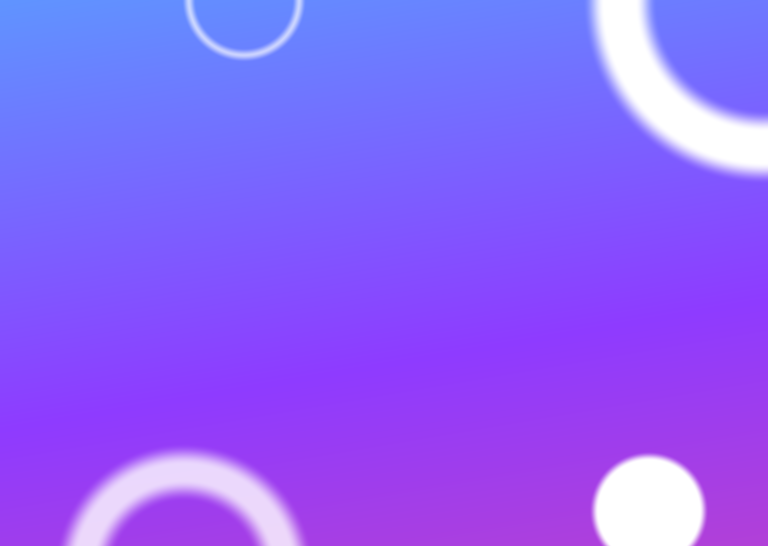
Give the GLSL for this background, as a Shadertoy shader.

```glsl
// A tilted three-stop gradient from sky blue through violet to magenta,
// overlaid with soft white rings and one disc cut off by the canvas edges.
// Shapes are circle distance functions whose edges fade over a set blur.

// Gradient stops, and the unit direction it runs in (y up)
const vec3 SKY_BLUE = vec3(0.375, 0.580, 1.000);
const vec3 VIOLET   = vec3(0.557, 0.231, 1.000);
const vec3 MAGENTA  = vec3(0.695, 0.250, 0.845);
const vec2 GRADIENT_DIR = vec2(0.167, -0.986);
const float VIOLET_AT  = 0.777;
const float MAGENTA_AT = 1.220;

// Shapes: centre.xy, radius, half of the stroke width (canvas heights)
const vec3 WHITE = vec3(1.0);
const vec4 THIN_RING  = vec4(0.447,  1.000, 0.1010, 0.0062);
const vec4 LARGE_RING = vec4(1.401,  0.996, 0.2655, 0.0480);
const vec4 PALE_RING  = vec4(0.337, -0.050, 0.1850, 0.0335);
const vec3 DISC       = vec3(1.1886, 0.064, 0.1010);

// Edge blur and opacity
const float THIN_BLUR  = 0.0070;
const float LARGE_BLUR = 0.0200;
const float PALE_BLUR  = 0.0200;
const float DISC_BLUR  = 0.0085;
const float THIN_OPACITY = 0.66;
const float PALE_OPACITY = 0.80;

// Coverage of a signed distance, fading evenly on both sides of the edge
float softFill(float dist, float blur) {
    float fade = max(blur, 0.75 / iResolution.y);
    return 1.0 - smoothstep(-fade, fade, dist);
}

float ringDistance(vec2 p, vec4 ring) {
    return abs(length(p - ring.xy) - ring.z) - ring.w;
}

float discDistance(vec2 p, vec3 disc) {
    return length(p - disc.xy) - disc.z;
}

// Distance along the gradient is measured from the upper left corner
vec3 backdrop(vec2 p) {
    float t = dot(p - vec2(0.0, 1.0), GRADIENT_DIR);
    vec3 upper = mix(SKY_BLUE, VIOLET, clamp(t / VIOLET_AT, 0.0, 1.0));
    float lower = clamp((t - VIOLET_AT) / (MAGENTA_AT - VIOLET_AT), 0.0, 1.0);
    return mix(upper, MAGENTA, lower);
}

void mainImage(out vec4 fragColor, in vec2 fragCoord) {
    vec2 p = fragCoord / iResolution.y;
    vec3 color = backdrop(p);

    // Translucent rings
    color = mix(color, WHITE, THIN_OPACITY * softFill(ringDistance(p, THIN_RING), THIN_BLUR));
    color = mix(color, WHITE, PALE_OPACITY * softFill(ringDistance(p, PALE_RING), PALE_BLUR));

    // Solid white shapes
    color = mix(color, WHITE, softFill(ringDistance(p, LARGE_RING), LARGE_BLUR));
    color = mix(color, WHITE, softFill(discDistance(p, DISC), DISC_BLUR));

    fragColor = vec4(color, 1.0);
}
```
